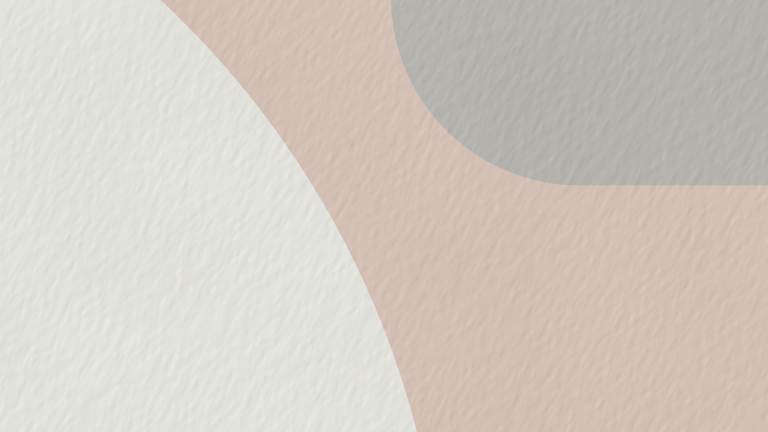
Write a Shadertoy shader that draws this background.

```glsl
// Three flat paper shapes: a pale disc at the left and a grey rounded panel
// at the upper right, over a blush ground. Distance functions shape them;
// embossed, slanted value noise gives the paper grain.

const vec3 PALE  = vec3(0.884, 0.882, 0.860);
const vec3 BLUSH = vec3(0.826, 0.749, 0.702);
const vec3 GREY  = vec3(0.706, 0.699, 0.676);

// Lengths are in canvas heights
const vec2  DISC_CENTER  = vec2(-1.031, -0.509);
const float DISC_RADIUS  = 2.060;
const vec2  PANEL_CORNER = vec2(0.905, 0.571);
const float PANEL_RADIUS = 0.436;

const float GRAIN_ANGLE    = 1.08;
const vec2  GRAIN_FREQ     = vec2(38.0, 88.0);
const vec2  LIGHT_STEP     = vec2(-0.0025, 0.0018);
const float GRAIN_STRENGTH = 0.055;
const float MOTTLE_STRENGTH = 0.012;
const float SEAM_HEIGHT    = 0.877;
const float SEAM_STRENGTH  = 0.008;

float hash(vec2 p) {
    vec3 q = fract(vec3(p.xyx) * 0.1031);
    q += dot(q, q.yzx + 33.33);
    return fract((q.x + q.y) * q.z);
}

float valueNoise(vec2 p) {
    vec2 cell = floor(p);
    vec2 f = fract(p);
    f = f * f * (3.0 - 2.0 * f);
    float low  = mix(hash(cell), hash(cell + vec2(1.0, 0.0)), f.x);
    float high = mix(hash(cell + vec2(0.0, 1.0)), hash(cell + vec2(1.0)), f.x);
    return mix(low, high, f.y);
}

// Height of the paper surface, with fibres stretched along the grain
float paperHeight(vec2 p) {
    float c = cos(GRAIN_ANGLE), s = sin(GRAIN_ANGLE);
    vec2 q = vec2(c * p.x + s * p.y, c * p.y - s * p.x);
    q += 0.006 * valueNoise(p * 30.0);
    return 0.7 * valueNoise(q * GRAIN_FREQ + 40.0)
         + 0.3 * valueNoise(q * GRAIN_FREQ * 1.9 + 90.0);
}

// Distance to a panel running off to the upper right, its corner rounded
float panelDistance(vec2 p) {
    vec2 d = PANEL_CORNER + PANEL_RADIUS - p;
    return length(max(d, 0.0)) + min(max(d.x, d.y), 0.0) - PANEL_RADIUS;
}

float coverage(float dist, float pixel) {
    return 1.0 - smoothstep(-0.75 * pixel, 0.75 * pixel, dist);
}

void mainImage(out vec4 fragColor, in vec2 fragCoord) {
    vec2 p = fragCoord / iResolution.y;
    float pixel = 1.0 / iResolution.y;

    // Flat shapes
    float disc = coverage(length(p - DISC_CENTER) - DISC_RADIUS, pixel);
    float panel = coverage(panelDistance(p), pixel);
    vec3 color = mix(BLUSH, GREY, panel);
    color = mix(color, PALE, disc);

    // Side light on the grain, and broad soft mottling
    float relief = paperHeight(p - LIGHT_STEP) - paperHeight(p + LIGHT_STEP);
    color += GRAIN_STRENGTH * relief;
    color += MOTTLE_STRENGTH * (valueNoise(p * 5.0 + 7.0) - 0.5);

    // Faint horizontal seam in the sheet
    color += SEAM_STRENGTH * coverage(abs(p.y - SEAM_HEIGHT) - 0.001, pixel);

    fragColor = vec4(clamp(color, 0.0, 1.0), 1.0);
}
```
